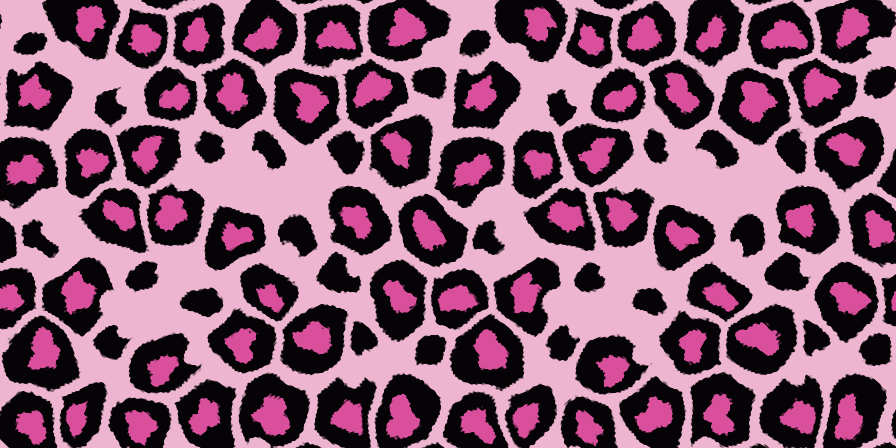
Give the GLSL for this pattern, as a Shadertoy shader.

```glsl
// Leopard print: lobed black rosettes with hot pink hearts and small solid flecks.
// Spots sit on a jittered staggered grid; a power diagram (weighted cellular
// noise) keeps them apart, and layered sines make the lumpy, furry edges.

#define ROWS 7.0          // grid rows per canvas height, also the repeat width
#define JITTER 0.46       // random shift of each spot, in cells
#define FLECK_SHARE 0.27  // part of the spots that are small and solid
#define GAP 0.06          // half of the least distance between spots
#define HEART_SIZE 0.43   // heart radius relative to its rosette
#define RING_MIN 0.10     // least thickness of the black ring
#define FUR 0.020         // height of the ragged edge
#define WARP 0.045        // slow bending of all outlines

const vec3 PALE_PINK = vec3(0.93, 0.71, 0.81);
const vec3 HOT_PINK  = vec3(0.85, 0.31, 0.61);
const vec3 INK       = vec3(0.02, 0.01, 0.02);
const float TAU = 6.2831853;

vec4 hash4(vec2 c) {
    vec4 p = fract(c.xyxy * vec4(0.1031, 0.1030, 0.0973, 0.1099));
    p += dot(p, p.wzxy + 33.33);
    return fract((p.xxyz + p.yzzw) * p.zywx);
}

float smoothMax(float a, float b, float k) {
    float h = max(k - abs(a - b), 0.0) / k;
    return max(a, b) + 0.25 * k * h * h;
}

// Cell coordinates wrapped sideways, so that the print repeats
vec2 wrapCell(vec2 cell) {
    return vec2(mod(cell.x, ROWS), cell.y) + 11.0;
}

// Centre (xy) and radius (z) of the spot owned by a grid cell
vec3 spotAt(vec2 cell) {
    vec4 h = hash4(wrapCell(cell));
    float stagger = 0.5 * mod(cell.y, 2.0) - 0.25;
    vec2 centre = cell + 0.5 + vec2(stagger, 0.0) + JITTER * (h.xy - 0.5);
    float radius = h.z < FLECK_SHARE ? mix(0.21, 0.31, h.w) : mix(0.47, 0.63, h.w);
    return vec3(centre, radius);
}

// Distance to the weighted bisector space: squared distance less squared radius
float power(vec2 p, vec3 spot) {
    vec2 d = p - spot.xy;
    return dot(d, d) - spot.z * spot.z;
}

// Signed distance to a disc whose radius swells and shrinks with the angle
float lobedDisc(vec2 q, float radius, vec3 phase, float lumpiness) {
    float a = atan(q.y, q.x);
    vec3 waves = sin(a * vec3(2.0, 3.0, 5.0) + TAU * phase);
    return length(q) - radius * (1.0 + lumpiness * dot(waves, vec3(1.0, 0.9, 0.55)));
}

// Ragged ripple in the range -1 to 1
float fur(vec2 p) {
    float fine = sin(47.0 * p.x + 3.0 * sin(13.0 * p.y)) * sin(51.0 * p.y + 3.0 * sin(11.0 * p.x));
    return 0.7 * fine + 0.3 * sin(31.0 * (p.x + p.y) + 2.0 * sin(17.0 * (p.x - p.y)));
}

void mainImage(out vec4 fragColor, in vec2 fragCoord) {
    float pixel = ROWS / iResolution.y;
    vec2 p = fragCoord * pixel;
    float ragged = fur(p);
    p += WARP * sin(5.3 * p.yx + vec2(0.4, 2.1) + 1.5 * sin(3.1 * p));

    // Spot that owns this point
    vec2 base = floor(p), owner = base;
    float nearest = 1e5;
    for (int j = -2; j <= 2; j++)
    for (int i = -2; i <= 2; i++) {
        vec2 cell = base + vec2(i, j);
        float w = power(p, spotAt(cell));
        if (w < nearest) { nearest = w; owner = cell; }
    }
    vec3 spot = spotAt(owner);

    // Distance to the border with the closest neighbour
    float border = 1e5;
    for (int j = -2; j <= 2; j++)
    for (int i = -2; i <= 2; i++) {
        vec2 cell = owner + vec2(i, j);
        if (i == 0 && j == 0) continue;
        vec3 other = spotAt(cell);
        border = min(border, 0.5 * (power(p, other) - nearest) / length(other.xy - spot.xy));
    }

    // Outline: stretched lobed disc, cut by the border and by one round bite
    vec4 h = hash4(wrapCell(owner) + 37.0);
    vec4 g = hash4(wrapCell(owner) + 71.0);
    bool isFleck = spot.z < 0.4;
    float turn = TAU * h.x;
    vec2 q = mat2(cos(turn), -sin(turn), sin(turn), cos(turn)) * (p - spot.xy);
    float stretch = mix(1.0, 1.2, h.y);
    vec2 stretched = q * vec2(1.0 / stretch, stretch);
    float outline = lobedDisc(stretched, spot.z, g.xyz, 0.09);
    outline = smoothMax(outline, GAP - border, 0.08);
    float biteAngle = TAU * h.z;
    vec2 biteCentre = spot.z * vec2(cos(biteAngle), sin(biteAngle));
    float biteRadius = spot.z * mix(0.1, isFleck ? 0.7 : 0.4, h.w);
    outline = smoothMax(outline, biteRadius - length(stretched - biteCentre), 0.05);
    outline += FUR * ragged;

    // Heart: smaller, lumpier disc kept inside the ring
    vec2 shift = 0.12 * (g.zw - 0.5);
    float heart = lobedDisc(stretched - shift, HEART_SIZE * spot.z, h.wyz, 0.17);
    heart = smoothMax(heart, outline + RING_MIN, 0.05) - 1.5 * FUR * ragged;
    if (isFleck) heart = 1.0;

    vec3 color = mix(INK, PALE_PINK, smoothstep(-pixel, pixel, outline));
    color = mix(HOT_PINK, color, smoothstep(-pixel, pixel, heart));
    fragColor = vec4(color, 1.0);
}
```
